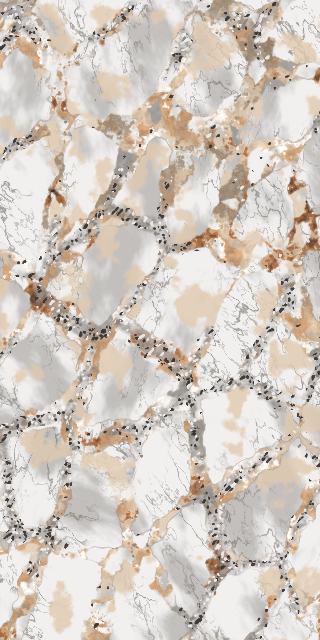
This texture is drawn by a Shadertoy shader. Its source:

```glsl
// Breccia marble: angular white and grey shards with thin veins, set in a
// mottled tan matrix. Two sizes of warped Voronoi cells form the shards; noise
// stains the matrix, and dark grit gathers along some of the larger seams.

#define BIG_SCALE 3.5
#define SMALL_SCALE 10.0
#define GRIT_SCALE 78.0
#define GAP 0.10
#define WHITE vec3(0.945, 0.94, 0.935)
#define PALE_GREY vec3(0.76, 0.75, 0.74)
#define GREY vec3(0.53, 0.51, 0.49)
#define PALE_TAN vec3(0.88, 0.79, 0.69)
#define ORANGE vec3(0.79, 0.62, 0.47)
#define RUST vec3(0.62, 0.36, 0.19)
#define TAUPE vec3(0.57, 0.50, 0.43)
#define DARK vec3(0.20, 0.18, 0.17)

vec2 hash2(vec2 p) {
    vec3 q = fract(p.xyx * vec3(0.1031, 0.1030, 0.0973));
    q += dot(q, q.yzx + 33.33);
    return fract((q.xx + q.yz) * q.zy);
}

float noise(vec2 p) {
    vec2 i = floor(p), f = fract(p);
    f = f * f * (3.0 - 2.0 * f);
    vec2 e = vec2(1.0, 0.0);
    return mix(mix(hash2(i).x, hash2(i + e).x, f.x),
               mix(hash2(i + e.yx).x, hash2(i + 1.0).x, f.x), f.y);
}

float fbm(vec2 p) {
    float sum = 0.0, amp = 0.516;
    for (int i = 0; i < 5; i++) {
        sum += amp * noise(p);
        p = mat2(0.8, 0.6, -0.6, 0.8) * p * 2.03 + 7.3;
        amp *= 0.5;
    }
    return sum;
}

vec2 seed(vec2 cell) { return 0.08 + 0.84 * hash2(cell + 50.0); }

// Voronoi cells: x = distance to the border, yz = random cell id
vec3 shards(vec2 p) {
    vec2 c = floor(p), f = fract(p), home = vec2(0.0), toHome = vec2(0.0);
    float best = 9.0, edge = 9.0;
    for (int j = -1; j <= 1; j++)
    for (int i = -1; i <= 1; i++) {
        vec2 g = vec2(i, j), r = g + seed(c + g) - f;
        if (dot(r, r) < best) { best = dot(r, r); home = g; toHome = r; }
    }
    for (int j = -2; j <= 2; j++)
    for (int i = -2; i <= 2; i++) {
        vec2 g = home + vec2(i, j), r = g + seed(c + g) - f, d = r - toHome;
        if (dot(d, d) > 1e-4) edge = min(edge, dot(0.5 * (toHome + r), normalize(d)));
    }
    return vec3(edge, hash2(c + home + 131.0));
}

// Round grains: x = distance to the nearest centre, yz = random grain id
vec3 grains(vec2 p) {
    vec2 c = floor(p), f = fract(p);
    vec3 res = vec3(9.0);
    for (int j = -1; j <= 1; j++)
    for (int i = -1; i <= 1; i++) {
        vec2 g = vec2(i, j);
        float d = length(g + seed(c + g) - f);
        if (d < res.x) res = vec3(d, hash2(c + g + 211.0));
    }
    return res;
}

// White stone with grey clouds, veins and faint tan stains
vec3 marble(vec2 p, vec2 id) {
    float a = 0.5 + 1.6 * id.x;
    vec2 q = mat2(cos(a), sin(a), -sin(a), cos(a)) * p * vec2(1.0, 2.0) + id * 19.0;
    float cloud = fbm(q * 6.0) + 0.3 * (id.y - 0.5);
    vec3 col = mix(WHITE, PALE_GREY, smoothstep(0.46, 0.74, cloud));
    float zone = smoothstep(0.42, 0.60, fbm(q * 4.0 + 20.0));
    float vein = smoothstep(0.026, 0.0, abs(fbm(q * 8.0 + 40.0) - 0.5));
    float hair = smoothstep(0.035, 0.0, abs(fbm(q * 18.0 + 60.0) - 0.47));
    col = mix(col, GREY, zone * max(0.75 * vein, 0.45 * hair));
    return mix(col, PALE_TAN, 0.8 * smoothstep(0.58, 0.68, fbm(p * 10.0 + id * 5.0)));
}

// Mottled tan ground with pale flecks, smoky areas and rust patches
vec3 matrixStone(vec2 p, float grain) {
    vec2 w = p + 0.05 * vec2(fbm(p * 9.0), fbm(p * 9.0 + 40.0));
    float fine = grain - 0.5;
    vec3 col = mix(PALE_TAN, ORANGE, smoothstep(0.40, 0.60, fbm(w * 15.0) + 0.6 * fine));
    col = mix(col, WHITE, 0.9 * smoothstep(0.53, 0.61, fbm(w * 17.0 + 50.0) + 0.3 * fine));
    col = mix(col, TAUPE, 0.85 * smoothstep(0.57, 0.70, fbm(p * 5.0 + 80.0) + 0.5 * fine));
    float rust = fbm(p * 6.5 + 123.0) + 0.4 * fine;
    col = mix(col, RUST, 0.85 * smoothstep(0.65, 0.73, rust));
    col = mix(col, DARK, 0.55 * smoothstep(0.74, 0.82, rust));
    return col * (1.0 + 0.45 * fine);
}

void mainImage(out vec4 fragColor, in vec2 fragCoord) {
    vec2 p = fragCoord / iResolution.x;
    float px = 1.0 / iResolution.x, grain = fbm(p * 65.0);

    // Shards lean along a steep diagonal; the warp roughens their outlines
    vec2 q = p + 0.07 * (vec2(fbm(p * 5.0), fbm(p * 5.0 + 30.0)) - 0.5);
    q += 0.016 * (vec2(fbm(p * 28.0), fbm(p * 28.0 + 9.0)) - 0.5);
    vec2 lean = vec2(dot(q, vec2(0.87, -0.5)) * 1.3, dot(q, vec2(0.5, 0.87)) * 0.85);
    vec3 big = shards(lean * BIG_SCALE), small = shards(lean * SMALL_SCALE + 17.0);
    float drift = fbm(p * 4.0 + 70.0) - 0.5, rough = fbm(p * 22.0 + 15.0) - 0.5;

    // Matrix, then small shards, then big ones
    vec3 col = matrixStone(p, grain);
    vec3 chip = mix(marble(p, small.yz), GREY + 0.12 * grain, 0.85 * step(0.88, small.y));
    float smallGap = GAP + 0.5 * drift + 0.35 * rough;
    float aa = 0.02 + px * SMALL_SCALE;
    col = mix(col, chip, smoothstep(-aa, aa, small.x - smallGap) * step(small.z, 0.75));
    float bigGap = GAP - 0.01 + 0.45 * drift + 0.16 * rough;
    aa = 0.006 + px * BIG_SCALE;
    col = mix(col, marble(p, big.yz), smoothstep(-aa, aa, big.x - max(bigGap, 0.015)));
    float rim = smoothstep(0.018, 0.0, abs(big.x - max(bigGap, 0.015)));
    col = mix(col, TAUPE, 0.4 * rim * smoothstep(0.45, 0.6, fbm(p * 9.0 + 33.0)));

    // Grit crowds into seams and thins out over the rest of the matrix
    float seam = smoothstep(0.085, 0.03, big.x + 0.14 * rough);
    seam *= smoothstep(0.45, 0.55, fbm(p * 2.6 + 11.0));
    float ground = smoothstep(0.02, -0.02, big.x - bigGap);
    col = mix(col, mix(GREY, PALE_GREY, smoothstep(0.3, 0.65, grain)), 0.65 * seam);
    vec3 grit = grains(p * GRIT_SCALE + 3.0 * rough);
    float size = 0.25 + 0.25 * fract(grit.y * 17.0);
    float dot1 = smoothstep(size + 0.14, size - 0.14, grit.x);
    dot1 *= step(grit.y, max(0.75 * seam, 0.05 * ground));
    vec3 gritCol = mix(DARK, mix(GREY, WHITE, step(0.65, grit.z)), step(0.45, grit.z));
    col = mix(col, gritCol, 0.9 * dot1);

    fragColor = vec4(clamp(col, 0.0, 1.0), 1.0);
}
```
